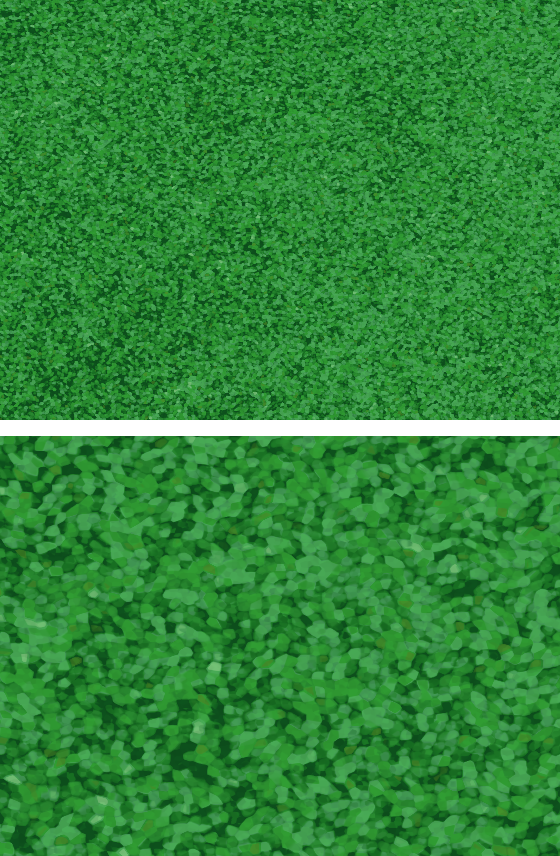
Top, the full canvas; bottom, a detail of the centre.
Write a Shadertoy shader that draws this texture.

```glsl
// Short artificial turf seen from above: tiny soft-edged tufts of green.
// Three sizes of smooth cellular noise give clumps, tufts and fine fibres;
// warped layered sines shade broad worn patches, and a ramp sets the greens.

#define TUFTS      118.0
#define SHARPNESS  11.0
#define CONTRAST   1.02
#define PATCHINESS 0.11
#define DEEP   vec3(0.05, 0.31, 0.11)
#define SHADE  vec3(0.09, 0.43, 0.13)
#define LEAF   vec3(0.15, 0.52, 0.18)
#define FRESH  vec3(0.18, 0.59, 0.19)
#define DUSTY  vec3(0.24, 0.56, 0.32)
#define PALE   vec3(0.27, 0.64, 0.32)
#define OLIVE  vec3(0.32, 0.50, 0.13)
#define FLECK  vec3(0.54, 0.78, 0.52)

vec4 hash4(vec2 cell) {
    vec4 h = fract(cell.xyxy * vec4(0.1031, 0.1030, 0.0973, 0.1099));
    h += dot(h, h.wzxy + 33.33);
    return fract((h.xxyz + h.yzzw) * h.zywx);
}

// Smooth cellular noise: x = tone, y = tint, z = distance to nearest centre
vec3 tufts(vec2 p) {
    vec2 cell = floor(p), local = fract(p);
    vec2 sum = vec2(0.0);
    float total = 0.0, nearest = 4.0;
    for (int j = -1; j <= 1; j++)
    for (int i = -1; i <= 1; i++) {
        vec2 offset = vec2(i, j);
        vec4 h = hash4(cell + offset);
        vec2 toCentre = offset + 0.1 + 0.8 * h.xy - local;
        float d2 = dot(toCentre, toCentre);
        float weight = exp(-SHARPNESS * d2);
        sum += weight * h.zw;
        total += weight;
        nearest = min(nearest, d2);
    }
    return vec3(sum / total, sqrt(nearest));
}

// Broad light and dark areas, roughly -1 to 1
float patches(vec2 p) {
    float sum = 0.0, amplitude = 0.5;
    vec2 q = p * 5.0 + vec2(0.6, 2.1);
    for (int i = 0; i < 4; i++) {
        q += 0.6 * sin(q.yx * 1.3 + float(i));
        sum += amplitude * sin(q.x) * cos(q.y);
        q = mat2(0.8, 0.6, -0.6, 0.8) * q * 1.9;
        amplitude *= 0.65;
    }
    return sum;
}

vec3 turfColour(float tone, float tint) {
    vec3 warm = mix(DEEP, SHADE, smoothstep(0.0, 0.17, tone));
    warm = mix(warm, LEAF, smoothstep(0.15, 0.42, tone));
    warm = mix(warm, FRESH, smoothstep(0.42, 0.72, tone));
    vec3 cool = mix(DUSTY, PALE, smoothstep(0.45, 0.78, tone));
    float coolness = smoothstep(0.35, 0.6, tint) * smoothstep(0.3, 0.56, tone);
    return mix(warm, cool, coolness);
}

void mainImage(out vec4 fragColor, in vec2 fragCoord) {
    vec2 p = fragCoord / iResolution.y;
    float aspect = iResolution.x / iResolution.y;

    // Tufts shrink slightly with distance and lie a little flat
    vec2 q = p * TUFTS * vec2(1.0, 1.12 + 0.12 * p.y);
    vec3 clump = tufts(q * 0.3 + 17.0);
    vec3 tuft = tufts(q + 0.35 * sin(q.yx * 0.7));
    vec3 fibre = tufts(q * 1.7 + 41.0);

    // Shading: the left side is darker, gaps between tufts are darkest
    float broad = patches(p) + 1.1 * (p.x / aspect - 0.5);
    float gap = smoothstep(0.38, 0.8, tuft.z);
    float tone = 0.54 + CONTRAST * (tuft.x - 0.5)
               + 0.24 * (clump.x - 0.5) + 0.3 * (fibre.x - 0.5)
               + PATCHINESS * broad - 0.3 * gap;
    float tint = tuft.y + 0.2 * (clump.y - 0.5) + 0.08 * broad;

    // Rare dry blades and bright flecks
    vec3 colour = turfColour(tone, tint);
    colour = mix(colour, OLIVE, 0.5 * smoothstep(0.06, 0.01, tuft.y));
    float glint = smoothstep(0.94, 0.99, tuft.y) * smoothstep(0.5, 0.9, tone);
    colour = mix(colour, FLECK, 0.6 * glint);
    colour *= 1.0 + 0.1 * (fibre.y - 0.5);

    fragColor = vec4(clamp(colour, 0.0, 1.0), 1.0);
}
```
